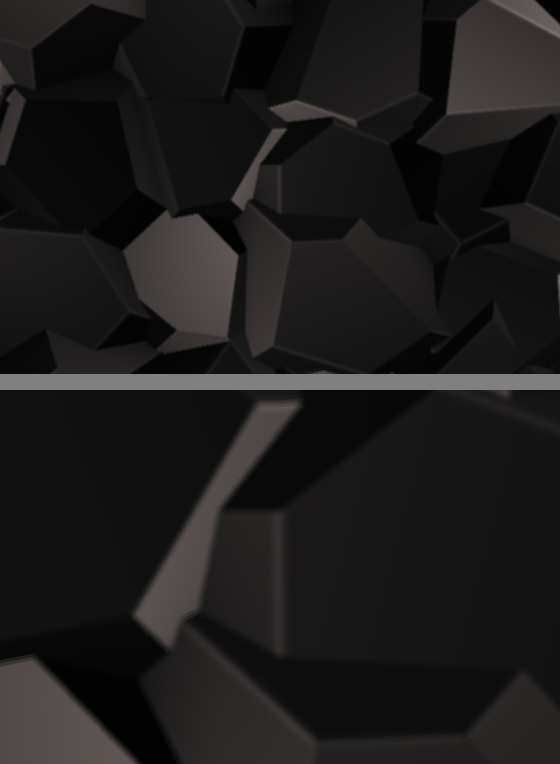
Top, the full canvas; bottom, a detail of the centre.
Give the GLSL for this background, as a WebGL 1 fragment shader.

```glsl
precision highp float;
// Dark, softly focused heap of faceted stone blocks with thin lit edges.

uniform vec2 u_resolution;

float hash(vec2 p) {
  vec3 q = fract(vec3(p.xyx) * 0.1031);
  q += dot(q, q.yzx + 33.33);
  return fract((q.x + q.y) * q.z);
}

vec2 hash2(vec2 p) {
  return vec2(hash(p), hash(p + 57.3));
}

vec2 direction(float angle) {
  return vec2(cos(angle), sin(angle));
}

// Maps an even 0..1 rank to brightness: mostly near black, rarely pale.
float toneFromRank(float rank) {
  return 0.01 + 0.115 * rank + 0.28 * pow(rank, 6.0);
}

// Plane of one block facet: xy = slope, z = height at the block centre.
vec3 facetPlane(vec2 cell, float k, float lift) {
  if (k < 0.5) return vec3((hash2(cell + 11.7) - 0.5) * 0.7, lift);
  vec2 rnd = hash2(cell * 1.7 + k * 7.31);
  float angle = (k + 0.55 * rnd.x + hash(cell + 3.1)) * 1.2566;
  float steepness = 0.9 + 0.9 * rnd.y;
  float reach = 0.3 + 0.22 * hash(cell + k * 13.7);
  return vec3(-direction(angle) * steepness, lift + steepness * reach);
}

// Brightness of the highest block surface at p, seen from above.
float blocks(vec2 p) {
  vec2 base = floor(p - 0.5);
  float top = -100.0;
  float topFacet = 0.0;
  float topNeighbour = 0.0;
  float edgeDistance = 1.0;
  vec2 topCell = base;
  vec2 topOffset = vec2(0.0);

  for (int j = -1; j <= 2; j++) {
    for (int i = -1; i <= 2; i++) {
      vec2 cell = base + vec2(float(i), float(j));
      vec2 offset = p - cell - 0.2 - 0.6 * hash2(cell);
      float lift = 0.45 * hash(cell + 23.9);

      // A convex block is the minimum of its planes.
      float low = 100.0;
      float second = 100.0;
      float facet = 0.0;
      float neighbour = 0.0;
      vec2 lowSlope = vec2(0.0);
      vec2 secondSlope = vec2(1.0);
      for (int n = 0; n < 6; n++) {
        float k = float(n);
        vec3 plane = facetPlane(cell, k, lift);
        float h = plane.z + dot(plane.xy, offset);
        if (h < low) {
          second = low;
          secondSlope = lowSlope;
          neighbour = facet;
          low = h;
          lowSlope = plane.xy;
          facet = k;
        } else if (h < second) {
          second = h;
          secondSlope = plane.xy;
          neighbour = k;
        }
      }

      // The heap is the maximum of its blocks.
      if (low > top) {
        top = low;
        topFacet = facet;
        topNeighbour = neighbour;
        topCell = cell;
        topOffset = offset;
        edgeDistance = (second - low) / max(length(lowSlope - secondSlope), 0.05);
      }
    }
  }

  // Facet tone, with a slow gradient and shade in the gaps.
  float rank = fract(topFacet * 0.618 + hash(topCell + 41.3));
  float tone = toneFromRank(rank);
  float turn = 6.2832 * hash(topCell + topFacet * 5.3);
  tone *= 1.08 + 0.5 * dot(topOffset, direction(turn));
  float open = smoothstep(-0.5, 0.15, top);
  tone *= mix(0.25, 1.0, open);

  // Thin light caught by some of the ridges.
  float ridge = exp(-pow(edgeDistance / 0.013, 2.0));
  float edgeSeed = hash(topCell * 2.3 + topFacet + topNeighbour);
  float glint = smoothstep(0.35, 1.0, edgeSeed) * open;
  return tone + ridge * glint * (0.06 + 0.25 * tone);
}

void main() {
  vec2 uv = gl_FragCoord.xy / u_resolution.y;

  // Averaging a small tilted grid gives smooth, slightly soft edges.
  float tone = 0.0;
  for (int j = -1; j <= 1; j++) {
    for (int i = -1; i <= 1; i++) {
      vec2 tap = mat2(0.95, 0.31, -0.31, 0.95) * vec2(float(i), float(j));
      tone += blocks((uv + tap * 0.0028) / 0.37 + vec2(17.0, 8.0));
    }
  }
  tone = max(tone / 9.0, 0.0);

  // Neutral blacks warm up towards the pale facets.
  vec3 tint = mix(vec3(1.0, 0.97, 0.97), vec3(1.0, 0.91, 0.885), smoothstep(0.03, 0.25, tone));
  gl_FragColor = vec4(tone * tint, 1.0);
}
```
